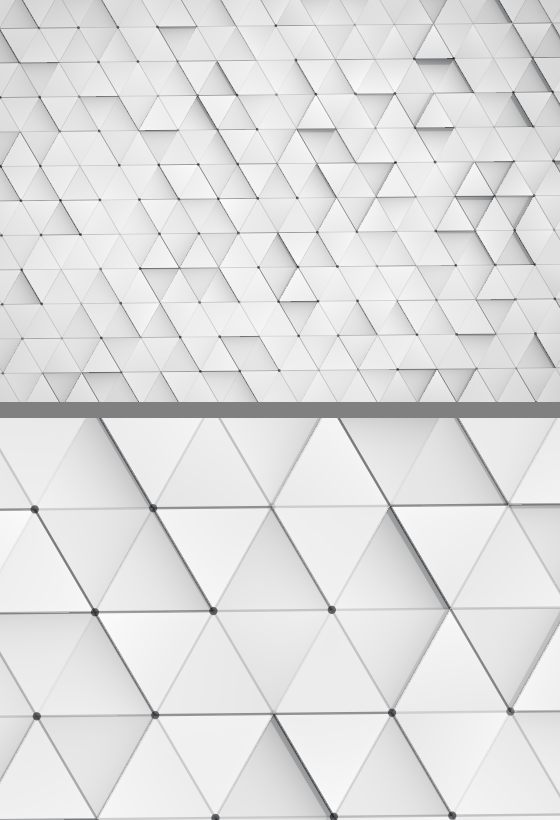
Top: the whole. Bottom: its middle third, enlarged.
A Shadertoy shader for this pattern:

```glsl
// A wall of white triangular tiles set at random depths, lit from the upper right.
// A skewed lattice gives each triangle its cell and its distance to three edges;
// hashed heights then drive the soft shadows, side walls, gaps and corner holes.

const float SIDE = 0.0982;                 // triangle side, in canvas heights
const float ROW = 0.0858;                  // triangle altitude
const vec2 ANCHOR = vec2(0.643, 0.335);    // one lattice vertex
const float TILT = 0.010;                  // slight rise of the rows to the right
const float GAP_HALF = 0.0010;             // half width of the joints
const float HOLE_RADIUS = 0.0034;          // dark holes at the corners
const float FLUSH = 0.22;                  // height steps below this throw no shadow
const float WALL_WIDTH = 0.020;            // side wall width per unit of step
const float FACE_SLOPE = 0.060;            // shading range from slanted faces
const float FACE_VARIATION = 0.030;        // tone range between tiles
const float BRIGHT = 0.932;                // face tone in the middle
const float FALLOFF = 0.095;               // darkening toward the border
const vec3 COOL_TINT = vec3(-0.003, 0.001, 0.010);

// Edge order everywhere: horizontal, rising diagonal, falling diagonal
const vec3 GAP_STRENGTH = vec3(0.34, 0.10, 0.42);
const vec3 SHADOW_UP = vec3(0.0, 0.0, 0.25);
const vec3 SHADOW_DOWN = vec3(0.23, 0.15, 0.0);
const vec3 SHADOW_REACH = vec3(0.24, 0.22, 0.26);

float hash(vec2 p) {
    return fract(sin(dot(p, vec2(127.1, 311.7))) * 43758.5453);
}

float tileHeight(vec2 cell, float down) {
    return hash(cell + vec2(down * 37.0, down * 17.0));
}

float coverage(float dist, float pixel) {
    return clamp(0.5 - dist / pixel, 0.0, 1.0);
}

void mainImage(out vec4 fragColor, in vec2 fragCoord) {
    float pixel = 1.0 / iResolution.y;
    float aspect = iResolution.x / iResolution.y;
    vec2 uv = fragCoord * pixel;

    // Skewed lattice: each unit cell holds one up and one down triangle
    vec2 p = uv - ANCHOR;
    p += TILT * vec2(p.y, -p.x);
    vec2 lattice = vec2(p.x / SIDE - 0.5 * p.y / ROW, p.y / ROW);
    vec2 cell = floor(lattice);
    vec2 f = lattice - cell;
    float down = step(1.0, f.x + f.y);
    float way = 2.0 * down - 1.0;

    // Edge distances in altitudes, and steps up to the three neighbours
    vec3 bary = mix(vec3(f.y, f.x, 1.0 - f.x - f.y),
                    vec3(1.0 - f.y, 1.0 - f.x, f.x + f.y - 1.0), down);
    float height = tileHeight(cell, down);
    vec3 rise = vec3(tileHeight(cell + vec2(0.0, way), 1.0 - down),
                     tileHeight(cell + vec2(way, 0.0), 1.0 - down),
                     tileHeight(cell, 1.0 - down)) - height;
    vec3 blocking = max(rise - FLUSH, 0.0) / (1.0 - FLUSH);
    vec3 edge = bary * ROW;

    // Relief grows toward the upper right, light pools in the middle
    float corner = smoothstep(0.7, 2.1, uv.x + uv.y);
    vec2 fromMiddle = (uv - vec2(0.48 * aspect, 0.46)) / vec2(0.62 * aspect, 0.68);
    float tone = BRIGHT - FALLOFF * smoothstep(0.05, 1.2, dot(fromMiddle, fromMiddle));

    // Slanted faces
    vec3 slope = vec3(hash(cell + 5.3 + down), hash(cell + 11.9 + down),
                      hash(cell + 23.1 + down)) - 0.5;
    tone += dot(bary - 1.0 / 3.0, slope) * FACE_SLOPE * (1.0 + corner);
    tone += (height - 0.5) * FACE_VARIATION;

    // Soft shadows from raised neighbours on the lit side
    vec3 weight = mix(SHADOW_UP, SHADOW_DOWN, down);
    vec3 shade = weight * sqrt(blocking) * exp(-bary / SHADOW_REACH);
    tone -= dot(shade, vec3(1.0)) * (0.75 + 0.45 * corner);

    // Side walls of the raised neighbours
    vec3 wallWidth = WALL_WIDTH * blocking * (0.15 + 0.7 * corner);
    for (int i = 0; i < 3; i++) {
        float wall = coverage(edge[i] - wallWidth[i], pixel);
        tone -= wall * weight[i] * smoothstep(0.0, 0.25, blocking[i]) * 0.55;
    }

    // Joints, darker where the height step is larger, with a faint lit rim
    for (int i = 0; i < 3; i++) {
        float jump = abs(rise[i]);
        float depth = GAP_STRENGTH[i] * mix(0.35, 1.15, smoothstep(0.05, 0.7, jump));
        float rim = exp(-edge[i] / 0.004) * step(rise[i], 0.0);
        tone += 0.015 * rim * jump;
        tone *= 1.0 - depth * coverage(edge[i] - GAP_HALF, pixel);
    }

    // Small holes where six corners meet
    float nearest = max(bary.x, max(bary.y, bary.z));
    vec2 vertex = nearest == bary.x ? vec2(0.0, 1.0)
                : nearest == bary.y ? vec2(1.0, 0.0) : vec2(0.0);
    vertex = mix(vertex, 1.0 - vertex, down);
    vec2 g = f - vertex;
    float holeDist = length(vec2((g.x + 0.5 * g.y) * SIDE, g.y * ROW));
    float holeDepth = 0.55 * smoothstep(0.1, 0.8, hash(cell + vertex + 71.0));
    tone *= 1.0 - holeDepth * coverage(holeDist - HOLE_RADIUS, pixel);

    vec3 color = vec3(tone) + COOL_TINT * smoothstep(0.9, 0.5, tone);
    fragColor = vec4(clamp(color, 0.0, 1.0), 1.0);
}
```
